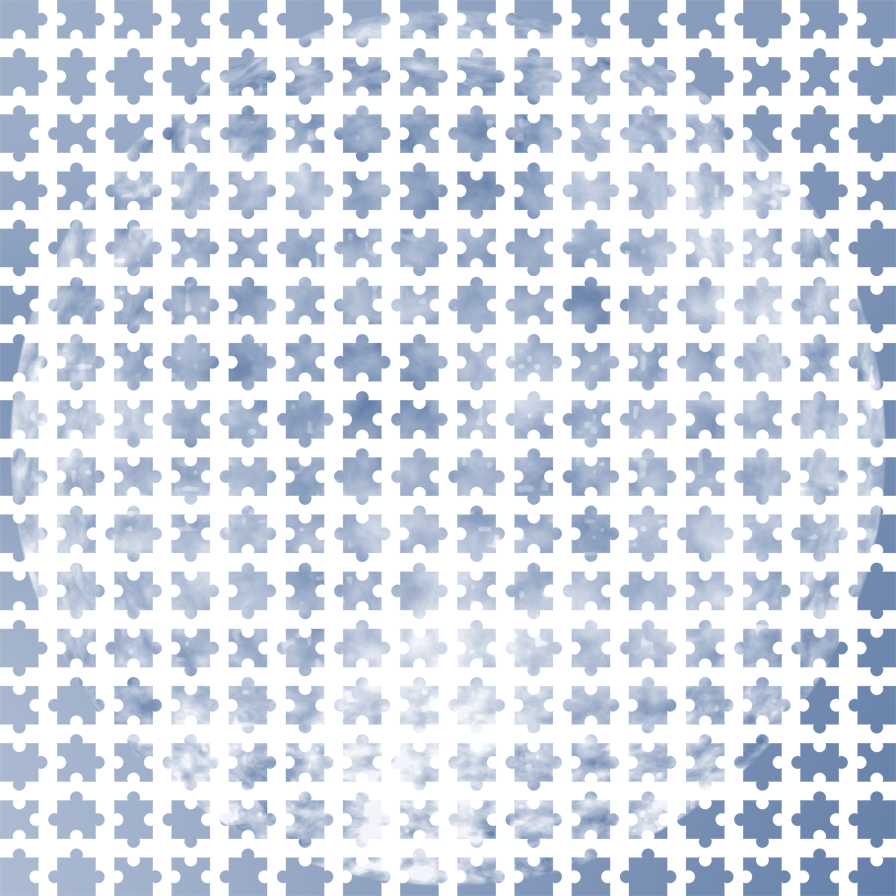
Give the GLSL for this pattern, as a three.js fragment shader.

```glsl
varying vec2 vUv;

const float COUNT = 16.0;            // pieces across and down
const float PITCH = 49.0 / 768.0;    // distance between piece centres
const float MARGIN = 8.0 / 768.0;    // half of the gap between bodies
const float BODY = 0.337;            // half side of a body, in pitches
const float KNOB_RADIUS = 0.112;
const float KNOB_SHIFT = 0.045;      // knob centre beyond the body side
const float DISC_RADIUS = 0.488;

const vec3 PAPER = vec3(1.0);
const vec3 DEEP_BLUE = vec3(0.36, 0.47, 0.64);
const vec3 PALE_BLUE = vec3(0.95, 0.96, 0.98);

float hash(vec2 p) {
  vec3 q = fract(vec3(p.xyx) * 0.1031);
  q += dot(q, q.yzx + 33.33);
  return fract((q.x + q.y) * q.z);
}

float noise(vec2 p) {
  vec2 i = floor(p);
  vec2 f = fract(p);
  f = f * f * (3.0 - 2.0 * f);
  float low = mix(hash(i), hash(i + vec2(1.0, 0.0)), f.x);
  float high = mix(hash(i + vec2(0.0, 1.0)), hash(i + 1.0), f.x);
  return mix(low, high, f.y);
}

float fbm(vec2 p) {
  float sum = 0.0;
  float gain = 0.5;
  for (int i = 0; i < 5; i++) {
    sum += gain * noise(p);
    p = mat2(1.6, 1.2, -1.2, 1.6) * p + 7.3;
    gain *= 0.5;
  }
  return sum;
}

float relief(vec2 p) {
  return fbm(p) - fbm(p + vec2(0.35, -0.45));
}

float box(vec2 p, float halfSide) {
  vec2 d = abs(p) - halfSide;
  return length(max(d, 0.0)) + min(max(d.x, d.y), 0.0);
}

// Neighbours share each joint: a knob on one faces a notch on the other.
float jigsawPiece(vec2 p, vec2 id) {
  float shape = box(p, BODY);
  for (int i = 0; i < 4; i++) {
    float facing = i < 2 ? 1.0 : -1.0;
    vec2 dir = facing * (mod(float(i), 2.0) < 0.5 ? vec2(1.0, 0.0) : vec2(0.0, 1.0));
    vec2 next = id + dir;
    bool inside = min(next.x, next.y) > -0.5 && max(next.x, next.y) < COUNT - 0.5;
    if (inside) {
      float joint = hash(id * 2.0 + dir + 41.0) < 0.5 ? -facing : facing;
      float knob = length(p - dir * (BODY + joint * KNOB_SHIFT)) - KNOB_RADIUS;
      shape = joint > 0.0 ? min(shape, knob) : max(shape, -knob);
    }
  }
  return shape;
}

float glow(vec2 p, vec2 centre, float size) {
  vec2 d = (p - centre) / size;
  return exp(-dot(d, d));
}

// Smooth backdrop lightness, darkest at the lower right.
float backdrop(vec2 p) {
  float t = mix(mix(0.54, 0.06, p.x), mix(0.44, 0.25, p.x), p.y);
  return t - 0.24 * glow(p, vec2(0.0, 0.58), 0.2);
}

// Mottled disc with a crinkled, foil-like rim.
float foilDisc(vec2 p, vec2 fromCentre, float radius) {
  float clouds = fbm(p * 9.0 + 3.0) - 0.48;
  float flakes = fbm(p * 38.0 + 2.0 * clouds) - 0.48;
  float specks = smoothstep(0.74, 0.92, noise(p * 110.0)) * smoothstep(0.45, 0.65, noise(p * 14.0));
  float rim = smoothstep(0.27, 0.47, radius);
  float angle = atan(fromCentre.y, fromCentre.x);
  float streaks = relief(vec2(angle * 14.0, radius * 75.0 + 6.0 * clouds));
  float creases = relief(p * vec2(42.0, 65.0));
  float low = smoothstep(0.34, 0.12, p.y);

  float t = 0.48 + 0.75 * clouds + 0.65 * flakes + 0.22 * specks;
  t += rim * (0.08 + 0.65 * streaks) + 0.8 * low * creases;
  t += 0.38 * glow(p, vec2(0.45, 0.2), 0.13);
  t += 0.12 * glow(p, vec2(0.78, 0.72), 0.12);
  t -= 0.09 * glow(p, vec2(0.32, 0.76), 0.2);
  return t - 0.1 * glow(p, vec2(0.72, 0.52), 0.15);
}

void main() {
  // Surface seen through the pieces
  vec2 fromCentre = vUv - 0.5;
  float radius = length(fromCentre);
  float disc = smoothstep(DISC_RADIUS + 0.002, DISC_RADIUS - 0.002, radius);
  float tone = mix(backdrop(vUv), foilDisc(vUv, fromCentre, radius), disc);
  vec3 surface = mix(DEEP_BLUE, PALE_BLUE, clamp(tone, 0.0, 1.0));

  // Grid of separated pieces
  vec2 grid = (vUv + MARGIN) / PITCH;
  float shape = jigsawPiece(fract(grid) - 0.5, floor(grid));
  float soft = 0.75 * fwidth(grid.x);
  float cover = 1.0 - smoothstep(-soft, soft, shape);
  gl_FragColor = vec4(mix(PAPER, surface, cover), 1.0);
}
```
